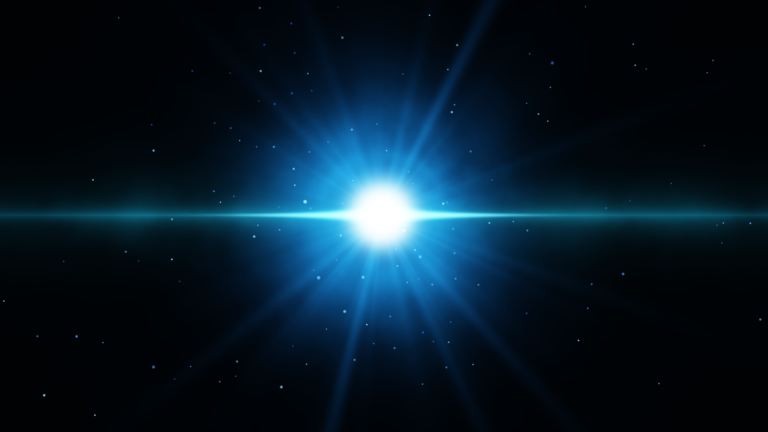
Give the GLSL for this background, as a Shadertoy shader.

```glsl
// A blue starburst in dark space, crossed by a thin horizontal flare.
// Light is summed as an intensity from falloffs, rays and cloudy noise, then
// exposed through an exponential curve; hashed grid cells scatter the dust.

const float TAU = 6.2831853;
const vec2 CENTER = vec2(-0.004, 0.002);       // in canvas heights
const vec3 SPACE = vec3(0.0, 0.008, 0.015);
const vec3 BLUE_TINT = vec3(0.06, 0.48, 1.0);
const vec3 TEAL_TINT = vec3(0.08, 0.72, 0.95);
const vec3 DUST_BLUE = vec3(0.05, 0.32, 0.9);
const vec3 DUST_PALE = vec3(0.6, 0.93, 1.0);
const float CORE_RADIUS = 0.052;
const float HALO_RADIUS = 0.2;
const float RING_RADIUS = 0.143;
const int DUST_LAYERS = 3;

// Main rays: angle in degrees, reach, strength
const int RAY_COUNT = 10;
const vec3 RAYS[RAY_COUNT] = vec3[RAY_COUNT](
    vec3(63.0, 0.30, 1.00), vec3(77.0, 0.15, 0.80),
    vec3(21.0, 0.24, 0.35), vec3(110.0, 0.20, 0.45),
    vec3(134.0, 0.18, 0.60), vec3(219.0, 0.24, 0.45),
    vec3(256.5, 0.28, 1.00), vec3(295.0, 0.22, 0.75),
    vec3(312.0, 0.24, 0.60), vec3(340.0, 0.24, 0.30));

float hash(vec2 p) {
    return fract(sin(dot(p, vec2(127.1, 311.7))) * 43758.5453);
}

float noise(vec2 p) {
    vec2 i = floor(p), f = fract(p);
    f = f * f * (3.0 - 2.0 * f);
    return mix(mix(hash(i), hash(i + vec2(1, 0)), f.x),
               mix(hash(i + vec2(0, 1)), hash(i + vec2(1, 1)), f.x), f.y);
}

float fbm(vec2 p) {
    float sum = 0.0, gain = 0.5;
    for (int i = 0; i < 5; i++) {
        sum += gain * noise(p);
        p = mat2(1.6, 1.2, -1.2, 1.6) * p + 7.3;
        gain *= 0.5;
    }
    return sum;
}

// Smooth noise around the circle, with no seam
float angularNoise(float angle, float cells) {
    float a = fract(angle / TAU) * cells;
    float i = floor(a), f = smoothstep(0.0, 1.0, fract(a));
    return mix(hash(vec2(i, cells)), hash(vec2(mod(i + 1.0, cells), cells)), f);
}

float mainRays(vec2 p) {
    float sum = 0.0;
    for (int i = 0; i < RAY_COUNT; i++) {
        float angle = radians(RAYS[i].x);
        vec2 dir = vec2(cos(angle), sin(angle));
        float along = dot(p, dir);
        float across = p.x * dir.y - p.y * dir.x;
        float width = 0.006 + 0.026 * max(along, 0.0);
        sum += RAYS[i].z * exp(-across * across / (width * width))
             * exp(-max(along, 0.0) / RAYS[i].y) * smoothstep(0.0, 0.08, along);
    }
    return sum;
}

float fineRays(float angle, float r) {
    float coarse = pow(angularNoise(angle, 37.0), 3.0);
    float fine = pow(angularNoise(angle, 83.0), 3.0);
    return (0.9 * coarse + 0.6 * fine) * exp(-r / 0.12) * smoothstep(0.02, 0.1, r);
}

vec3 dust(vec2 p) {
    vec3 sum = vec3(0.0);
    float pixel = 1.0 / iResolution.y;
    for (int i = 0; i < DUST_LAYERS; i++) {
        float layer = float(i), scale = 22.0 - 6.0 * layer;
        vec2 cell = floor(p * scale), seed = cell + 31.7 * layer;
        vec2 spot = (cell + 0.2 + 0.6 * vec2(hash(seed), hash(seed + 5.1))) / scale;
        float density = 0.04 + 0.26 * exp(-dot(spot, spot) / 0.12);
        float size = mix(0.0012, 0.0024 + 0.0012 * layer, pow(hash(seed + 9.4), 2.0));
        float disc = 1.0 - smoothstep(size - pixel, size + pixel, length(p - spot));
        vec3 color = mix(DUST_BLUE, DUST_PALE, hash(seed + 2.6));
        sum += step(hash(seed + 13.9), density) * disc * color
             * (0.4 + 0.6 * hash(seed + 17.2));
    }
    return sum;
}

void mainImage(out vec4 fragColor, in vec2 fragCoord) {
    vec2 p = (fragCoord - 0.5 * iResolution.xy) / iResolution.y - CENTER;
    float r = length(p), angle = atan(p.y, p.x);
    float ax = abs(p.x), ay = abs(p.y);
    float cloud = fbm(p * 7.0 + 3.0);

    // Round glow, soft ring and rays
    float halo = 1.5 * exp(-pow(r / HALO_RADIUS, 2.0)) * (0.35 + 1.3 * cloud);
    halo += 2.3 * exp(-r / 0.085) + 0.14 * exp(-r / 0.24) * cloud;
    float ring = 0.3 * exp(-pow((r - RING_RADIUS) / 0.014, 2.0))
               * smoothstep(-0.05, 0.12, p.y) * cloud;
    float blue = halo + ring + 0.75 * mainRays(p) + fineRays(angle, r);

    // Horizontal flare: wide haze, thin line and tapered bright blade
    float haze = 0.42 * exp(-ay / 0.05) * (0.25 + 1.1 * cloud);
    float line = (0.3 + 0.5 * exp(-ax / 0.3)) * exp(-ay / 0.011);
    float bladeWidth = 0.003 + 0.016 * exp(-ax / 0.09);
    float blade = 5.0 * exp(-pow(ax / 0.21, 2.0)) * exp(-pow(ay / bladeWidth, 2.0));
    float teal = (haze + line) * mix(1.0, 0.7, smoothstep(0.4, 0.9, ax)) + blade;

    // White heart, then exposure
    float core = 7.0 * exp(-pow(r / CORE_RADIUS, 2.0)) + 0.25 * blade;
    vec3 light = BLUE_TINT * blue + TEAL_TINT * teal + vec3(core);
    vec3 color = SPACE + (1.0 - SPACE) * (1.0 - exp(-light));
    color += dust(p) * (1.0 - color);
    fragColor = vec4(color, 1.0);
}
```
